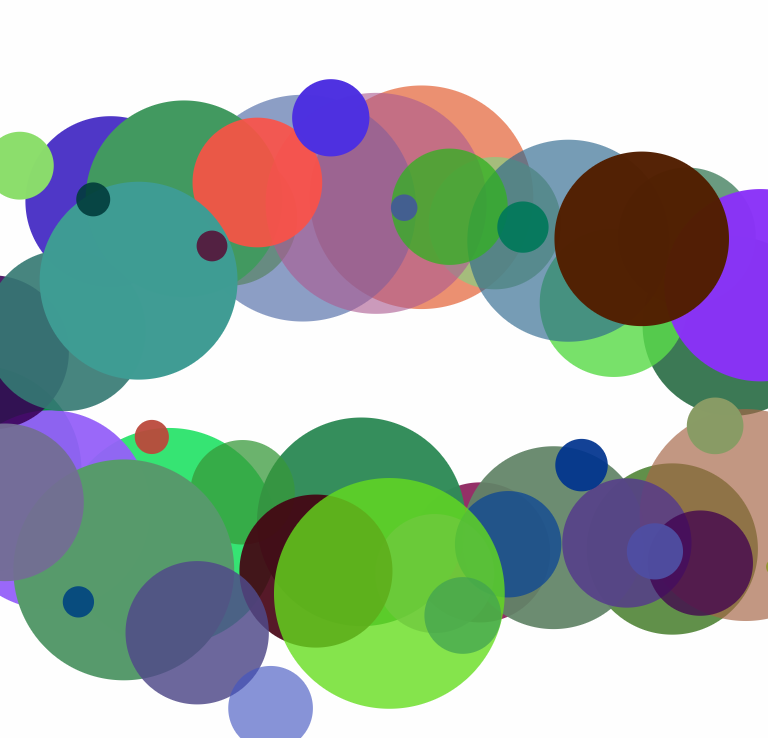
Reproduce this background procedurally as a Shadertoy shader.

```glsl
const int LARGE_DISCS = 36;
const int SMALL_DISCS = 14;
const vec2 LARGE_RADIUS = vec2(0.070, 0.157);
const vec2 SMALL_RADIUS = vec2(0.008, 0.062);
const float LARGE_SCATTER = 0.12;
const float SMALL_SCATTER = 0.18;
const float MIN_OPACITY = 0.55;
const float COLOUR_SPREAD = 0.23;
const float GOLDEN_STEP = 0.618034;
const float FAMILY_STEP = 0.366025;
const vec3 PAPER = vec3(0.995);

const vec3 TEAL   = vec3(0.14, 0.41, 0.42);
const vec3 GREEN  = vec3(0.42, 0.69, 0.29);
const vec3 PURPLE = vec3(0.47, 0.38, 0.79);
const vec3 MAROON = vec3(0.31, 0.03, 0.12);
const vec3 ORANGE = vec3(0.87, 0.42, 0.12);

// Three random values in 0..1 for one seed
vec3 hash3(float seed) {
    vec3 p = fract(seed * vec3(0.1031, 0.1030, 0.0973));
    p += dot(p, p.yzx + 33.33);
    return fract((p.xxy + p.yzz) * p.zyx);
}

// Height of the two wavy bands along which the discs gather
float bandHeight(float x, bool upper) {
    return upper ? 0.70 + 0.13 * sin(5.5 * x - 0.9)
                 : 0.28 + 0.08 * sin(9.0 * x + 1.2);
}

// Colour family, weighted by its share
vec3 familyColour(float pick) {
    if (pick < 0.35) return TEAL;
    if (pick < 0.60) return GREEN;
    if (pick < 0.80) return PURPLE;
    if (pick < 0.92) return MAROON;
    return ORANGE;
}

void mainImage(out vec4 fragColor, in vec2 fragCoord) {
    float pixel = 1.0 / iResolution.y;
    vec2 uv = fragCoord * pixel;
    float aspect = iResolution.x * pixel;
    vec3 colour = PAPER;

    // Large discs first, small accents on top
    for (int i = 0; i < LARGE_DISCS + SMALL_DISCS; i++) {
        float id = float(i);
        bool large = i < LARGE_DISCS;
        bool upper = (i & 1) == 1;
        vec3 shape = hash3(id + 11.7);
        vec3 tint = hash3(id + 83.3);

        // Evenly spread along the band, scattered across it
        float along = fract(float(i / 2) * GOLDEN_STEP + (upper ? 0.31 : 0.0));
        float x = mix(-0.03, 1.03, along);
        float scatter = large ? LARGE_SCATTER : SMALL_SCATTER;
        float y = bandHeight(x, upper) + (2.0 * shape.x - 1.0) * scatter;
        vec2 limits = large ? LARGE_RADIUS : SMALL_RADIUS;
        float radius = mix(limits.x, limits.y, shape.y);

        // Translucent flat fill with a crisp edge
        vec3 fill = familyColour(fract(id * FAMILY_STEP + 0.1));
        fill = clamp(fill + (2.0 * tint - 1.0) * COLOUR_SPREAD, 0.0, 1.0);
        float opacity = mix(MIN_OPACITY, 1.0, sqrt(shape.z));
        float edge = length(uv - vec2(x * aspect, y)) - radius;
        float cover = clamp(0.5 - edge / pixel, 0.0, 1.0);
        colour = mix(colour, fill, cover * opacity);
    }

    fragColor = vec4(colour, 1.0);
}
```
